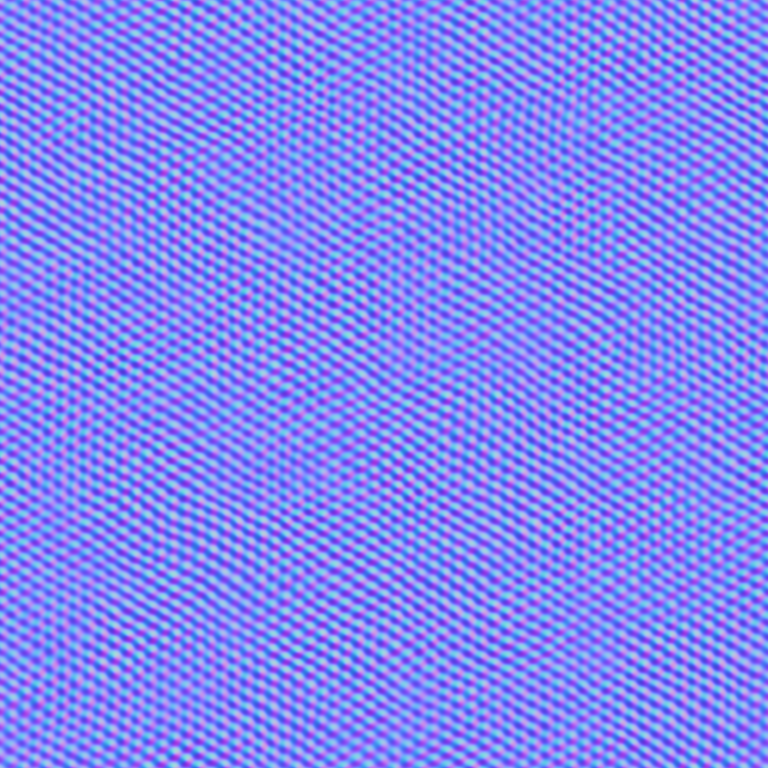
Write a WebGL 2 fragment shader that draws this texture map.

```glsl
#version 300 es
precision highp float;
// Tiling normal map of fine hexagonally packed bumps, 62 columns by 52 rows, with uneven patches.

uniform vec2 u_resolution;
out vec4 fragColor;

const float TAU = 6.2831853;

float hash(vec2 p) {
    return fract(sin(dot(p, vec2(127.1, 311.7))) * 43758.5453);
}

// Value noise from 0 to 1 that wraps after a whole number of cells
float wrapNoise(vec2 uv, float cells, float seed) {
    vec2 p = uv * cells;
    vec2 i = floor(p);
    vec2 f = p - i;
    f = f * f * (3.0 - 2.0 * f);
    vec2 lo = mod(i, cells) + seed;
    vec2 hi = mod(i + 1.0, cells) + seed;
    return mix(mix(hash(lo), hash(vec2(hi.x, lo.y)), f.x),
               mix(hash(vec2(lo.x, hi.y)), hash(hi), f.x), f.y);
}

// Downhill slope of one cosine ridge wave; strength and phase drift over the tile
vec2 ridgeSlope(vec2 uv, vec2 waves, float weak, float strong, float seed) {
    float patches = 0.6 * wrapNoise(uv, 13.0, seed) + 0.4 * wrapNoise(uv, 29.0, seed + 9.0);
    float drift = 1.6 * (wrapNoise(uv, 11.0, seed + 17.0) - 0.5)
                + 1.2 * (wrapNoise(uv, 31.0, seed + 31.0) - 0.5);
    float phase = TAU * dot(waves, uv) + drift;
    return normalize(waves) * sin(phase) * mix(weak, strong, smoothstep(0.2, 0.8, patches));
}

void main() {
    vec2 uv = gl_FragCoord.xy / u_resolution;

    // Bend the whole lattice a little so the rows are not ruler straight
    vec2 bend = vec2(wrapNoise(uv, 10.0, 7.0), wrapNoise(uv, 10.0, 53.0)) - 0.5;
    vec2 p = uv + 0.006 * bend;

    // Three crossing waves build the bumps; the falling diagonal is strongest
    vec2 slope = ridgeSlope(p, vec2(31.0, 52.0), 0.36, 0.60, 3.0)
               + ridgeSlope(p, vec2(-31.0, 52.0), 0.22, 0.46, 41.0)
               + ridgeSlope(p, vec2(62.0, 0.0), 0.16, 0.38, 83.0);

    // Small irregularities between neighbouring bumps
    slope += 0.22 * (vec2(wrapNoise(uv, 90.0, 5.0), wrapNoise(uv, 90.0, 71.0)) - 0.5);

    // Encode the surface normal as colour
    vec3 normal = normalize(vec3(slope, 1.0));
    fragColor = vec4(normal * 0.5 + vec3(0.505, 0.525, 0.5), 1.0);
}
```
